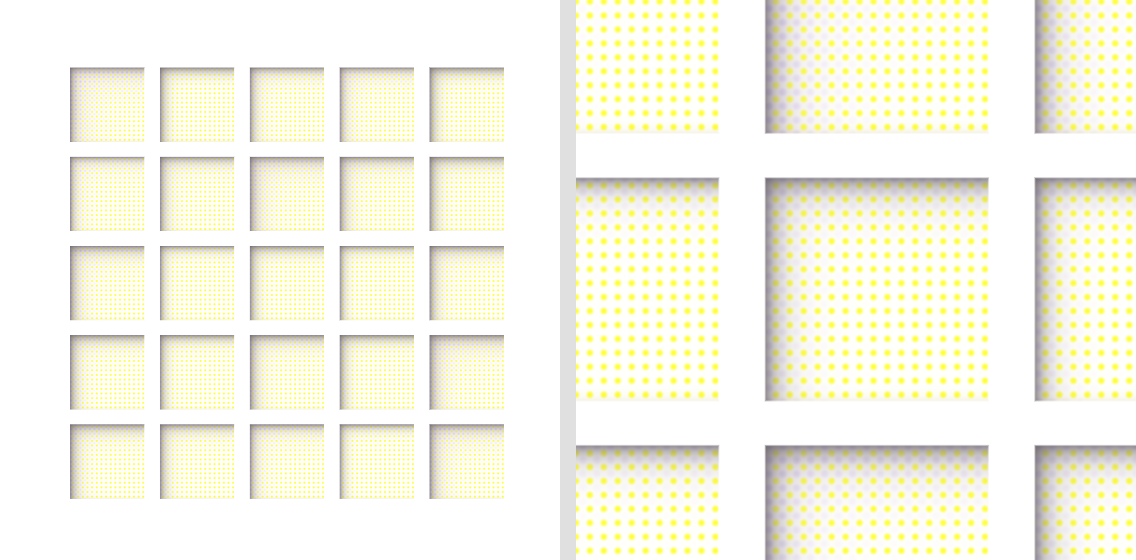
Left: the whole. Right: its middle third, enlarged.
This pattern is drawn by a three.js fragment shader. Its source:

```glsl
// Five by five recessed square windows with yellow halftone dots and soft inner shadows.
varying vec2 vUv;

const float COUNT = 5.0;                    // windows across and down
const vec2 ORIGIN = vec2(0.125, 0.1094);    // lower left corner of the first window
const vec2 PITCH = vec2(0.1605, 0.1593);
const float SIDE = 0.1328;
const float EDGE = 0.0008;                  // half width of the edge smoothing
const float DOTS = 16.0;                    // dots along one side

const vec3 PAPER = vec3(1.0);
const vec3 CREAM = vec3(1.0, 1.0, 0.985);
const vec3 YELLOW = vec3(1.0, 1.0, 0.22);
const vec3 LAVENDER = vec3(0.86, 0.81, 0.96);
const vec3 HAZE = vec3(0.93, 0.88, 0.92);
const vec3 SHADOW = vec3(0.40, 0.38, 0.40);

float hash(vec2 p) {
  vec3 q = fract(vec3(p.xyx) * 0.1031);
  q += dot(q, q.yzx + 33.33);
  return fract((q.x + q.y) * q.z);
}

// Coverage of an axis-aligned square, from its centre
float squareMask(vec2 p, float halfSide, float soft) {
  vec2 d = abs(p) - halfSide;
  return 1.0 - smoothstep(-soft, soft, max(d.x, d.y));
}

// Soft round dots; phase is the dot centre inside each cell
float dotGrid(vec2 p, float count, vec2 phase, float radius) {
  vec2 cell = fract(p * count - phase + 0.5) - 0.5;
  return 1.0 - smoothstep(0.05, radius, length(cell));
}

// Shade cast from the left and top edges, merged at the corner
float edgeShade(vec2 p, float strength, float reach) {
  vec2 depth = max(vec2(p.x, 1.0 - p.y), 0.0);
  vec2 shade = strength * exp(-depth / reach);
  return 1.0 - (1.0 - shade.x) * (1.0 - shade.y);
}

// Interior of one window, p from 0 to 1
vec3 windowColor(vec2 p, vec2 id) {
  float depthVariation = hash(id + 3.7);
  float hazeVariation = hash(id + 19.1);
  float haze = edgeShade(p, mix(0.35, 0.75, hazeVariation), mix(0.09, 0.18, hazeVariation));
  float shade = edgeShade(p, 0.72, mix(0.042, 0.062, depthVariation));

  vec3 color = mix(CREAM, HAZE, haze);

  // Staggered dots: lavender shows only in the haze
  float yellowDot = dotGrid(p, DOTS, vec2(0.76, 0.45), 0.37);
  float lavenderDot = dotGrid(p, DOTS, vec2(0.26, 0.95), 0.42);
  color = mix(color, LAVENDER, lavenderDot * min(haze * 1.6, 1.0));
  color = mix(color, YELLOW, yellowDot * (1.0 - 0.45 * haze));

  // Faint warm rim along the lower edge
  color *= 1.0 - vec3(0.04, 0.05, 0.09) * exp(-max(p.y, 0.0) / 0.02);
  return mix(color, SHADOW, shade);
}

void main() {
  vec2 fromOrigin = vUv - ORIGIN;
  vec2 gutter = 0.5 * (PITCH - SIDE);
  vec2 id = clamp(floor((fromOrigin + gutter) / PITCH), 0.0, COUNT - 1.0);
  vec2 local = fromOrigin - id * PITCH;

  float opening = squareMask(local - 0.5 * SIDE, 0.5 * SIDE, EDGE);
  vec3 color = mix(PAPER, windowColor(local / SIDE, id), opening);
  gl_FragColor = vec4(color, 1.0);
}
```
